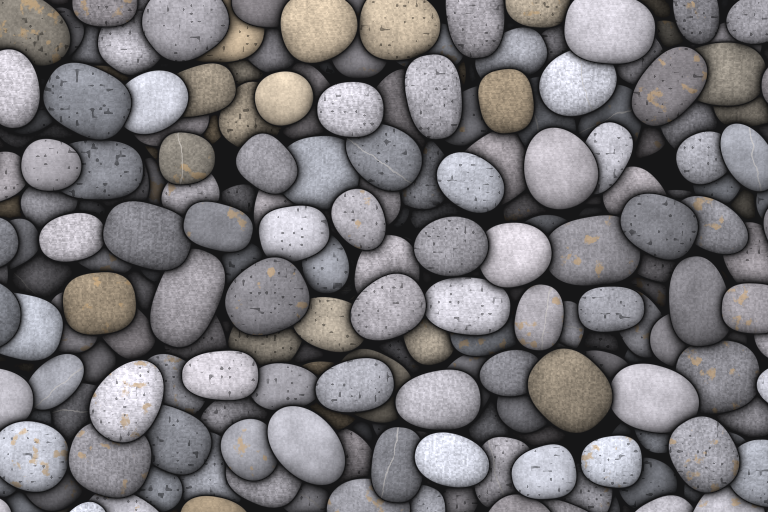
Reproduce this texture procedurally as a Shadertoy shader.

```glsl
// A bed of smooth, overlapping grey river pebbles in soft light from above.
#define CELL 0.142        // spacing of pebbles, in canvas heights
#define JITTER 0.50       // scatter of centres within a cell
#define SIZE_MIN 0.37     // radius range, in cells
#define SIZE_MAX 0.57
#define ELONGATION 1.6    // longest aspect ratio
#define CONTACT 0.007     // reach of contact shadows
#define GRAIN 0.15        // strength of the fine stone grain
#define TAN_SHARE 0.17    // share of warm pebbles
#define ALBEDO_MIN 0.50
#define ALBEDO_MAX 0.91
#define LAYERS 3
#define COUNT 27          // LAYERS * 3 * 3 neighbours

float hash(vec2 p) {
    return fract(sin(dot(p, vec2(127.1, 311.7))) * 43758.5);
}

vec4 hash4(vec2 p) {
    return vec4(hash(p), hash(p + 17.3), hash(p + 41.9), hash(p + 73.1));
}

float noise(vec2 p) {
    vec2 i = floor(p), f = fract(p);
    f = f * f * (3.0 - 2.0 * f);
    return mix(mix(hash(i), hash(i + vec2(1, 0)), f.x),
               mix(hash(i + vec2(0, 1)), hash(i + vec2(1, 1)), f.x), f.y);
}

float fbm(vec2 p) {
    float sum = 0.0, amp = 0.5;
    for (int i = 0; i < 4; i++) {
        sum += amp * noise(p);
        p = mat2(1.6, 1.2, -1.2, 1.6) * p + 3.7;
        amp *= 0.5;
    }
    return sum;
}

vec2 rotate(vec2 p, float a) {
    float c = cos(a), s = sin(a);
    return vec2(c * p.x + s * p.y, c * p.y - s * p.x);
}

// Normalised radius of a slightly egg-shaped, squarish ellipse: 1 on its rim.
float pebbleRadius(vec2 p, vec2 id) {
    vec4 h = hash4(id + 5.1);
    float aspect = sqrt(mix(1.05, ELONGATION, h.x));
    float size = CELL * mix(SIZE_MIN, SIZE_MAX, h.y);
    float turn = 2.0 * h.z - 1.0;
    vec2 q = rotate(p, 1.57 * turn * sqrt(abs(turn))) / (size * vec2(aspect, 1.0 / aspect));
    q.y *= 1.0 + 0.3 * (h.w - 0.5) * q.x;
    float n = mix(2.0, 2.6, hash(id + 9.7));
    q = pow(abs(q) + 1e-4, vec2(n));
    return pow(q.x + q.y, 1.0 / n);
}

// Stone colour with mottling, grain, pits, rusty stains and pale veins.
vec3 stoneColor(vec2 p, vec2 id) {
    vec4 h = hash4(id + 23.4), k = hash4(id + 61.2);
    vec2 s = p + 7.0 * h.xy;
    vec3 cool = mix(vec3(0.97, 0.99, 1.05), vec3(1.02, 0.98, 1.01), h.y);
    vec3 warm = mix(vec3(1.04, 1.0, 0.94), vec3(1.12, 1.0, 0.84), h.y);
    vec3 col = mix(ALBEDO_MIN, ALBEDO_MAX, h.x) * (h.z < TAN_SHARE ? warm : cool);
    float mottle = fbm(s * 28.0);
    float grain = 0.6 * noise(s * 230.0) + 0.4 * noise(s * 430.0);
    col *= 1.0 + 0.3 * (mottle - 0.47) + GRAIN * (0.5 + k.x) * (grain - 0.5) * 2.0;
    float pits = smoothstep(0.80, 0.92, noise(s * 130.0)) * step(0.55, k.y);
    col *= 1.0 - 0.38 * pits;
    float stain = smoothstep(0.60, 0.72, fbm(s * 48.0)) * step(0.72, k.z);
    col = mix(col, vec3(0.80, 0.66, 0.48), 0.6 * stain);
    float wave = rotate(p, 6.28 * k.w).y + 0.02 * (mottle - 0.5) + 0.03 * (h.w - 0.5);
    float vein = 1.0 - smoothstep(0.0005, 0.0022, abs(wave));
    return mix(col, vec3(0.84, 0.82, 0.80), 0.5 * vein * step(0.9, h.w));
}

void mainImage(out vec4 fragColor, in vec2 fragCoord) {
    vec2 uv = fragCoord / iResolution.y;
    float pixel = 1.0 / iResolution.y;
    vec2 near[COUNT];                       // distance to rim, stacking height
    float topHeight = -1.0, topDist = 0.0, topRadius = 0.0;
    vec2 topPos = vec2(0.0), topId = vec2(0.0);

    // Find the highest pebble here among staggered, jittered grids.
    for (int i = 0; i < COUNT; i++) {
        int layer = i / 9;
        vec2 g = uv / CELL + float(layer) * vec2(5.37, 3.71) + 2.3;
        float row = floor(g.y) + float((i / 3) % 3 - 1);
        float shift = 0.5 * mod(row, 2.0);
        vec2 cell = vec2(floor(g.x - shift) + float(i % 3 - 1), row);
        vec2 id = cell + float(layer) * vec2(37.0, 59.0);
        vec4 h = hash4(id);
        vec2 centre = cell + vec2(shift, 0.0) + 0.5 + JITTER * (h.xy - 0.5);
        vec2 p = (g - centre) * CELL;
        float radius = pebbleRadius(p, id);
        float dist = length(p) * (1.0 - 1.0 / radius);
        float height = float(layer) + h.z;
        near[i] = vec2(dist, height);
        if (radius < 1.0 && height > topHeight) {
            topHeight = height; topDist = dist; topRadius = radius;
            topPos = p; topId = id;
        }
    }

    vec3 gap = vec3(0.085, 0.085, 0.09);
    vec3 col = gap;
    if (topHeight >= 0.0) {
        // Domed surface under a broad overhead light.
        vec2 slope = topPos / (length(topPos) + 1e-4) * 0.95 * pow(topRadius, 2.2);
        vec3 normal = vec3(slope, sqrt(1.0 - dot(slope, slope)));
        float diffuse = max(dot(normal, normalize(vec3(-0.15, 0.42, 0.88))), 0.0);
        float light = (0.36 + 0.70 * diffuse) * mix(0.84, 1.0, min(topHeight * 0.5, 1.0));
        // Contact shadows cast by every pebble lying above this one.
        for (int i = 0; i < COUNT; i++) {
            float rise = near[i].y - topHeight;
            if (rise > 0.0)
                light *= 1.0 - 0.84 * exp(-max(near[i].x, 0.0) / (CONTACT * (1.0 + 0.6 * rise)));
        }
        col = max(stoneColor(topPos, topId) * light, gap);
        col = mix(gap, col, smoothstep(0.0, 1.5 * pixel, -topDist));
    }
    fragColor = vec4(clamp(col, 0.0, 1.0), 1.0);
}
```
